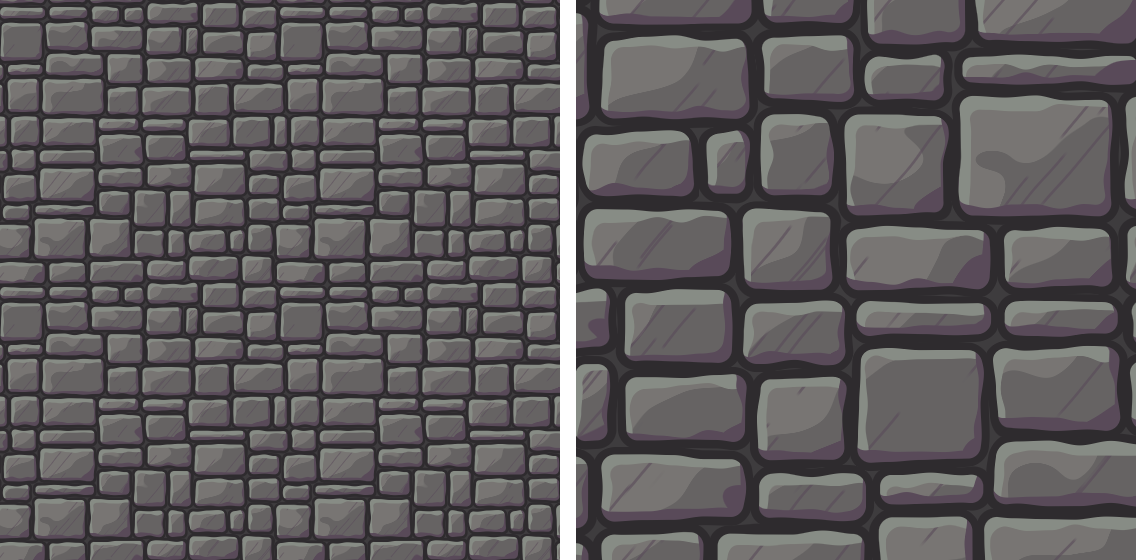
Left: the whole. Right: its middle third, enlarged.
This texture is drawn by a Shadertoy shader. Its source:

```glsl
// Cel-shaded dungeon wall: rounded grey stones of mixed sizes set in dark mortar
const vec2 GRID = vec2(6.0, 10.0);          // stones across and down one tile
const vec2 CELL = vec2(10.0 / 6.0, 1.0);    // mean stone size, in row heights

float hash(vec2 p) {
    return fract(sin(dot(p, vec2(127.1, 311.7))) * 43758.5453);
}

float noise(vec2 p) {
    vec2 i = floor(p), f = fract(p);
    f = f * f * (3.0 - 2.0 * f);
    return mix(mix(hash(i), hash(i + vec2(1, 0)), f.x),
               mix(hash(i + vec2(0, 1)), hash(i + vec2(1, 1)), f.x), f.y);
}

float roundBox(vec2 p, vec2 halfSize) {
    float r = min(0.15, 0.8 * min(halfSize.x, halfSize.y));
    vec2 q = abs(p) - halfSize + r;
    return length(max(q, 0.0)) + min(max(q.x, q.y), 0.0) - r;
}

// Offset of the wall through a lattice vertex, wrapped to the tile
float wallShift(vec2 vertex) {
    return 0.64 * (hash(mod(vertex, GRID) + 3.0) - 0.5);
}

// Pinwheel tiling: walls run across at even vertices and upright at odd ones
void stoneBounds(vec2 cell, out vec2 lo, out vec2 hi) {
    float a = wallShift(cell), b = wallShift(cell + vec2(1, 0));
    float c = wallShift(cell + vec2(0, 1)), d = wallShift(cell + 1.0);
    bool even = mod(cell.x + cell.y, 2.0) < 0.5;
    lo = (cell + (even ? vec2(c, a) : vec2(a, b))) * CELL;
    hi = (cell + 1.0 + (even ? vec2(b, d) : vec2(d, c))) * CELL;
}

float edge(float x, float pixel) {
    return clamp(0.5 + x / pixel, 0.0, 1.0);
}

void mainImage(out vec4 fragColor, in vec2 fragCoord) {
    vec2 p = fragCoord / iResolution.xy * 2.0 * GRID.y;   // two tiles each way
    float pixel = 2.0 * GRID.y / min(iResolution.x, iResolution.y);
    vec2 home = floor(p / CELL);

    // Find the nearest stone
    float dist = 1e3;
    vec2 local = vec2(0), halfSize = vec2(1), seed = vec2(0);
    for (int j = -1; j <= 1; j++)
    for (int i = -1; i <= 1; i++) {
        vec2 cell = home + vec2(i, j), lo, hi;
        stoneBounds(cell, lo, hi);
        vec2 id = mod(cell, GRID);

        // Break some of the wide stones in two
        if (hi.x - lo.x > 1.9 && hash(id + 51.0) < 0.55) {
            float split = mix(lo.x, hi.x, mix(0.27, 0.73, hash(id + 77.0)));
            if (p.x < split) hi.x = split;
            else { lo.x = split; id += 0.37; }
        }
        vec2 size = max(0.5 * (hi - lo) - 0.085, 0.05);
        vec2 q = p - 0.5 * (lo + hi);
        float d = roundBox(q, size) + 0.08 * (noise(q * 2.7 + id * 31.0) - 0.5);
        if (d < dist) {
            dist = d; local = q; halfSize = size; seed = id * 31.0;
        }
    }

    // Face: warm upper left and cool lower right, parted by a wavy diagonal
    float wave = noise(local * vec2(1.6, 2.2) + seed + 9.0) - 0.5;
    float extent = dot(halfSize, vec2(0.6, 0.8));
    float slope = dot(local, vec2(0.6, -0.8)) + 0.8 * wave * extent;
    float part = extent * (0.5 * hash(seed + 5.0) - 0.4);
    vec3 stone = mix(vec3(0.47, 0.46, 0.45), vec3(0.40, 0.39, 0.39), edge(slope - part, pixel));

    // Diagonal scratches that fade in and out along their length
    vec3 shade = vec3(0.35, 0.29, 0.35);
    for (float k = 0.0; k < 3.0; k++) {
        float across = dot(local, vec2(0.77, -0.64)) - extent * 1.2 * (hash(seed + k + 20.0) - 0.5);
        float along = dot(local, vec2(0.64, 0.77));
        float broken = smoothstep(0.48, 0.6, noise(vec2(along * 1.8, k * 7.0) + seed));
        stone = mix(stone, shade, 0.6 * broken * edge(0.016 - abs(across + 0.04 * wave), pixel));
    }

    // Lit rim at top left, purple shade at bottom right
    float chip = 0.1 * (noise(local * 3.5 + seed + 40.0) - 0.5);
    float lit = roundBox(local - vec2(0.09, -0.12), halfSize) + chip;
    float shaded = roundBox(local - vec2(-0.055, 0.1), halfSize) + chip;
    shaded = max(shaded, slope - 0.74 * extent);
    stone = mix(stone, vec3(0.53, 0.55, 0.52), edge(lit, pixel));
    stone = mix(stone, shade, edge(shaded, pixel));

    // Mortar, a little lighter where the joints widen
    vec3 mortar = mix(vec3(0.18, 0.17, 0.18), vec3(0.26, 0.25, 0.26), 0.8 * edge(dist - 0.1, pixel));
    fragColor = vec4(mix(stone, mortar, edge(dist, pixel)), 1.0);
}
```
